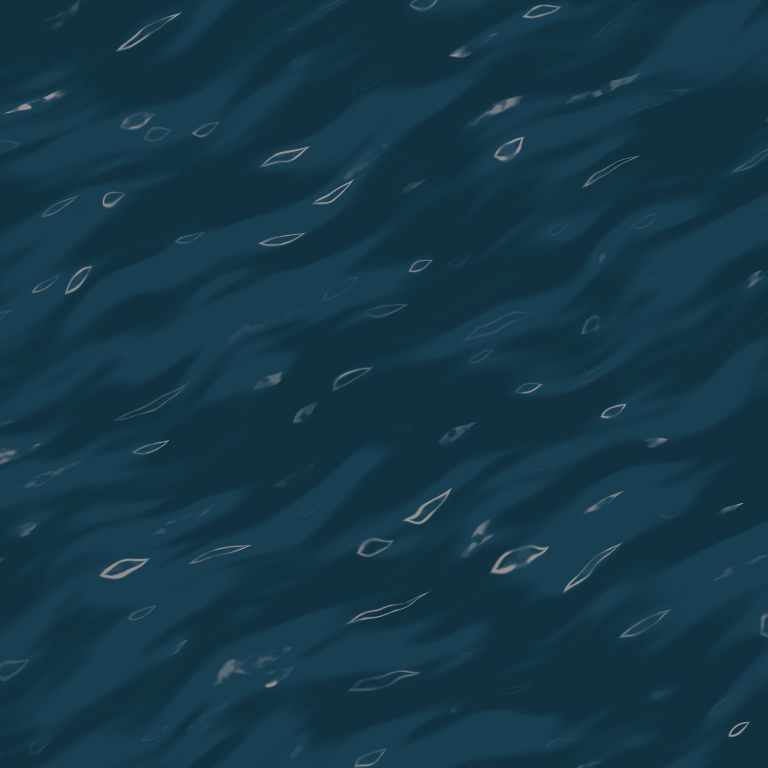
Write a Shadertoy shader that draws this texture.

```glsl
// Dark teal water with slanted swell bands and scattered pale glints.
// Swell is stretched cellular bump noise in a rotated, sine-bent frame;
// glints are lens shapes, one per jittered cell, broken up by fine grain.

const vec3 DEEP  = vec3(0.066, 0.194, 0.250);
const vec3 SWELL = vec3(0.094, 0.244, 0.322);
const vec3 SPRAY = vec3(0.200, 0.320, 0.385);
const vec3 FOAM  = vec3(0.580, 0.560, 0.550);

const float SLANT = 0.49;                    // rise of the bands, radians
const vec2 BAND_FREQ = vec2(6.0, 31.0);      // along, across
const float BAND_LEVEL = 0.20;               // higher means more deep water
const float BAND_SOFT = 0.30;
const vec2 GLINT_CELL = vec2(0.15, 0.065);
const vec2 GLINT_LENGTH = vec2(0.018, 0.070);  // half length, min and max
const vec2 GLINT_WIDTH = vec2(0.005, 0.012);   // half width, min and max
const vec2 GRAIN_FREQ = vec2(75.0, 150.0);

vec3 hash3(vec2 p) {
    vec3 q = fract(p.xyx * vec3(0.1031, 0.1030, 0.0973));
    q += dot(q, q.yxz + 33.33);
    return fract((q.xxy + q.yzz) * q.zyx);
}

// Cellular noise: one signed round bump per cell, roughly -1 to 1
float bumpNoise(vec2 p) {
    vec2 cell = floor(p);
    float sum = 0.0;
    for (int j = -1; j <= 1; j++)
    for (int i = -1; i <= 1; i++) {
        vec2 id = cell + vec2(i, j);
        vec3 rnd = hash3(id);
        vec2 d = p - id - rnd.xy;
        float k = max(0.0, 1.0 - dot(d, d));
        sum += (2.0 * rnd.z - 1.0) * k * k * k;
    }
    return sum;
}

// Turn into the band frame and bend it with layered sines
vec2 bandFrame(vec2 p) {
    float c = cos(SLANT), s = sin(SLANT);
    vec2 q = vec2(c * p.x + s * p.y, c * p.y - s * p.x);
    q.y += 0.011 * sin(14.0 * q.x + 9.0 * q.y);
    q.y += 0.004 * sin(31.0 * q.x - 19.0 * q.y + 1.0);
    return q;
}

// x: brightness of the glints, y: lighter water around them
vec2 glints(vec2 q) {
    float grain = smoothstep(-0.35, 0.40, bumpNoise(q * GRAIN_FREQ));
    float patches = smoothstep(-0.60, 0.35, bumpNoise(q * vec2(32.0, 65.0) + 5.0));
    float wobble = bumpNoise(q * vec2(38.0, 50.0) + 17.0);
    vec2 cell = floor(q / GLINT_CELL);
    float light = 0.0, halo = 0.0;
    for (int j = -1; j <= 1; j++)
    for (int i = -1; i <= 1; i++) {
        vec2 id = cell + vec2(i, j);
        vec3 place = hash3(id + 11.0);
        vec3 kind = hash3(id + 157.0);
        vec2 d = q - (id + 0.1 + 0.8 * place.xy) * GLINT_CELL;
        d.y += 0.2 * (kind.x - 0.5) * d.x;
        vec2 size = vec2(mix(GLINT_LENGTH.x, GLINT_LENGTH.y, place.z * place.z),
                         mix(GLINT_WIDTH.x, GLINT_WIDTH.y, kind.y));

        // Lens, thicker toward its lower end
        vec2 e = d / size;
        e.y = e.y * (1.0 + 0.35 * clamp(e.x, -1.0, 1.0)) + 0.45 * wobble;
        float m = abs(e.y) + e.x * e.x;
        float body = 1.0 - smoothstep(0.65, 1.10, m);
        float rim = smoothstep(0.35, 0.75, m);

        // Some are hollow with a bright rim, others filled and mottled
        float hollow = smoothstep(0.45, 0.55, kind.z);
        float filled = mix(0.25, 1.0, grain) * patches;
        float ringed = rim * mix(0.45, 1.1, patches) + 0.25 * grain;
        float strength = mix(0.15, 1.15, pow(fract(kind.y * 13.0 + kind.x), 1.3));
        light = max(light, body * strength * mix(filled, ringed, hollow));

        vec2 g = d / (size * vec2(1.0, 1.4) + vec2(0.015, 0.002));
        halo += exp(-dot(g, g));
    }
    return vec2(light, halo);
}

void mainImage(out vec4 fragColor, in vec2 fragCoord) {
    vec2 q = bandFrame(fragCoord / iResolution.y);
    vec2 glint = glints(q);

    // Swell bands at three scales, lifted around the glints
    float swell = bumpNoise(q * BAND_FREQ)
                + 0.40 * bumpNoise(q * BAND_FREQ * 2.1 + 31.0)
                + 0.25 * bumpNoise(q * vec2(4.0, 9.0) + 73.0)
                + 0.50 * min(glint.y, 1.0);
    float band = smoothstep(BAND_LEVEL - BAND_SOFT, BAND_LEVEL + BAND_SOFT, swell);
    vec3 color = mix(DEEP, SWELL, band);

    // Thin spray first, then pale foam on the brightest parts
    color = mix(color, SPRAY, smoothstep(0.05, 0.50, glint.x));
    color = mix(color, FOAM, smoothstep(0.40, 1.05, glint.x));
    fragColor = vec4(color, 1.0);
}
```
